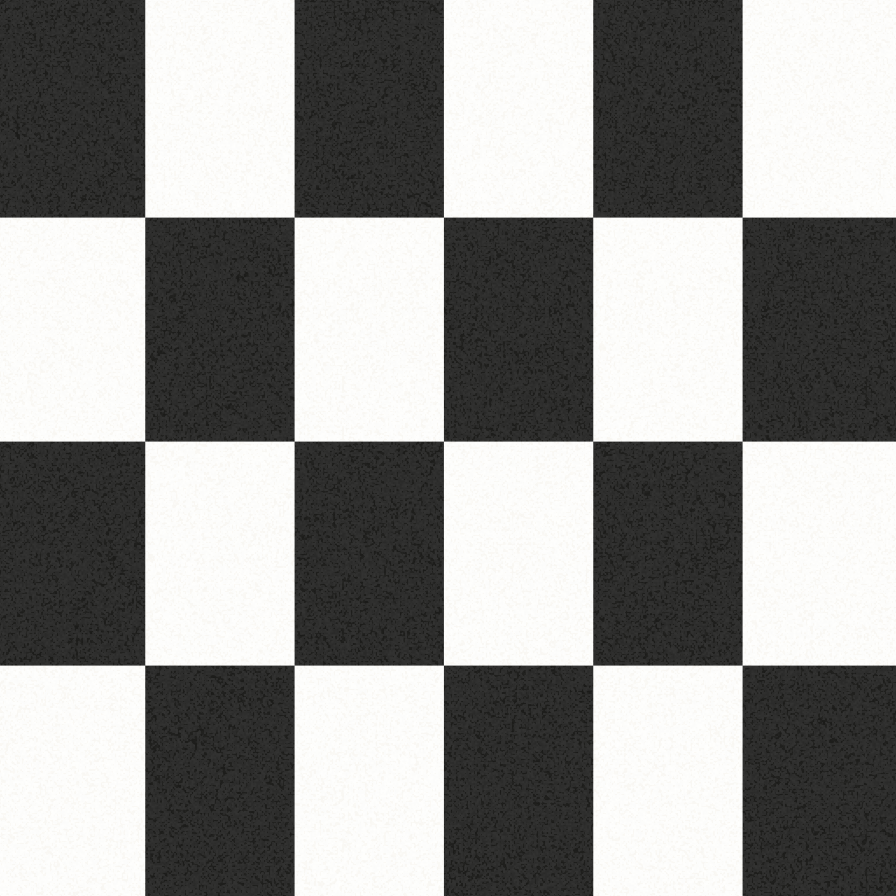
Reproduce this pattern procedurally as a WebGL 2 fragment shader.

```glsl
#version 300 es
precision highp float;

#define CELLS vec2(6.0, 4.0)
#define SHIFT vec2(0.0273, -0.0286)
#define LIGHT vec3(0.992, 0.992, 0.986)
#define DARK vec3(0.182, 0.182, 0.178)
#define LIGHT_SPECK vec3(0.014, 0.020, 0.030)
#define DARK_SPECK vec3(0.058, 0.058, 0.062)
#define GRAIN_SCALE 512.0
#define GRAIN_LIGHT 0.014
#define GRAIN_DARK 0.040

uniform vec2 u_resolution;
out vec4 fragColor;

float hash(vec2 p) {
    vec3 q = fract(vec3(p.xyx) * 0.1031);
    q += dot(q, q.yzx + 33.33);
    return fract((q.x + q.y) * q.z);
}

float valueNoise(vec2 p) {
    vec2 cell = floor(p);
    vec2 f = fract(p);
    f = f * f * (3.0 - 2.0 * f);
    float bottom = mix(hash(cell), hash(cell + vec2(1.0, 0.0)), f.x);
    float top = mix(hash(cell + vec2(0.0, 1.0)), hash(cell + 1.0), f.x);
    return mix(bottom, top, f.y);
}

// Coverage of the light cells; the outer cells run on to the border
float checker(vec2 uv) {
    vec2 p = uv * CELLS + SHIFT;
    vec2 edge = clamp(floor(p + 0.5), vec2(1.0), CELLS - 1.0);
    vec2 halfPixel = 0.5 * CELLS / u_resolution;
    vec2 side = clamp((p - edge) / halfPixel, -1.0, 1.0);
    side *= 1.0 - 2.0 * mod(edge, 2.0);
    return 0.5 + 0.5 * side.x * side.y;
}

void main() {
    vec2 uv = gl_FragCoord.xy / u_resolution;

    // Fine paper grain with sparse specks
    float grain = valueNoise(uv * GRAIN_SCALE);
    float speck = smoothstep(0.6, 0.8, valueNoise(uv * GRAIN_SCALE + 71.0));
    vec3 light = LIGHT + (grain - 0.5) * GRAIN_LIGHT - speck * LIGHT_SPECK;
    vec3 dark = DARK + (grain - 0.5) * GRAIN_DARK - speck * DARK_SPECK;

    fragColor = vec4(mix(dark, light, checker(uv)), 1.0);
}
```
